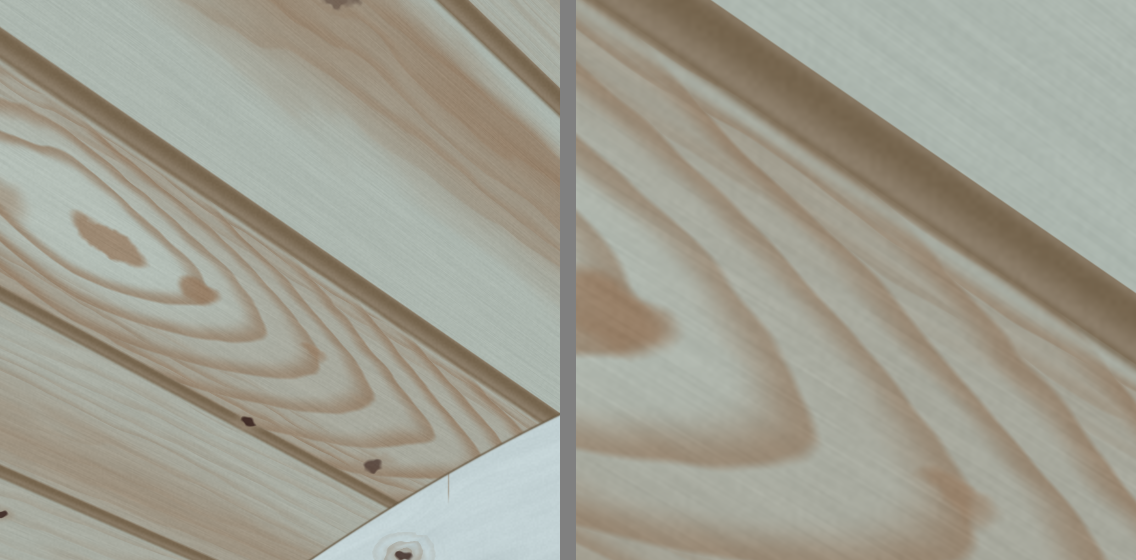
Left: the whole. Right: its middle third, enlarged.
Write a Shadertoy shader that draws this texture.

```glsl
// Pale pine ceiling boards in perspective, with grooves, growth rings, knots and a whitewashed beam.

const vec3 PALE = vec3(.675, .715, .685);
const vec3 CREAM = vec3(.655, .66, .615);
const vec3 TAN = vec3(.605, .55, .475);
const vec3 AMBER = vec3(.56, .455, .355);
const vec3 SHADOW = vec3(.46, .395, .305);
const vec3 WHITEWASH = vec3(.765, .825, .835);
const vec3 KNOT = vec3(.24, .16, .14);
const vec2 VANISH = vec2(3.12, 2.2);

float hash(vec2 p) {
    vec3 q = fract(vec3(p.xyx) * .1031);
    q += dot(q, q.yzx + 33.33);
    return fract((q.x + q.y) * q.z);
}

float noise(vec2 p) {
    vec2 i = floor(p), f = fract(p);
    f = f * f * (3. - 2. * f);
    return mix(mix(hash(i), hash(i + vec2(1, 0)), f.x),
               mix(hash(i + vec2(0, 1)), hash(i + vec2(1, 1)), f.x), f.y);
}

float fbm(vec2 p) {
    float sum = 0., amp = .53;
    for (int i = 0; i < 4; i++) {
        sum += amp * noise(p);
        p = p * 2.03 + 17.3;
        amp *= .5;
    }
    return sum;
}

float bump(float x, float centre, float width) {
    float d = (x - centre) / width;
    return exp(-d * d);
}

// Growth ring: slow darkening, then a crisp edge
float ringLine(float phase) {
    float f = fract(phase);
    return smoothstep(.35, .88, f) * (1. - smoothstep(.88, 1., f));
}

// Soft-edged ellipse; slant shears it along the boards
float blot(vec2 p, vec2 centre, vec2 radius, float slant, float soft) {
    vec2 d = p - centre;
    d.y -= d.x * slant;
    return 1. - smoothstep(1. - soft, 1. + soft, length(d / radius));
}

// Upper board: mottled heartwood between pale margins
vec3 heartBoard(vec2 b) {
    float n = fbm(b * vec2(3.5, 7.));
    float v = b.y + .2 * (n - .5);
    float heart = (1. - smoothstep(-.36, -.17, v)) * smoothstep(-.71, -.58, v);
    heart *= smoothstep(.02, .4, b.x);
    float rings = ringLine(b.y * 13. + b.x * 1.5 + 2.5 * n);
    vec3 col = mix(PALE, TAN, heart * (.5 + .5 * n + .25 * rings));
    float stain = bump(v, -.55, .08) * smoothstep(.55, .85, b.x);
    stain += .8 * bump(v, -.43, .07) * (1. - smoothstep(.5, .72, b.x)) * smoothstep(.3, .5, b.x);
    return mix(col, AMBER, .5 * min(stain, 1.));
}

// Middle board: nested pointed rings around an eye
vec3 ringBoard(vec2 b, vec2 q) {
    float n = fbm(b * vec2(5., 9.) + 4.);
    vec2 d = abs(b - vec2(.13, .305 + .025 * (n - .5))) / vec2(.24, .105);
    float r = pow(pow(d.x, 1.5) + pow(d.y, 1.5), .667) + .3 * (n - .5);
    float rings = ringLine(r * 2.4 + .45) * smoothstep(.7, .95, r);
    float edge = smoothstep(.1, .2, abs(b.y - .3));
    float streaks = ringLine(b.y * 36. + 2.2 * n + b.x * .6) * edge;
    float warm = edge * (.25 + .4 * n);
    vec3 col = mix(PALE + .03, CREAM, smoothstep(.6, 1.8, r));
    col = mix(col, TAN, warm);
    col = mix(col, AMBER, .72 * max(rings * (.55 + .6 * n), .75 * streaks));
    // Heart of the eye and darkened ring tips
    vec2 w = q + .025 * (vec2(n, fbm(q * 24.)) - .5);
    float patches = blot(w, vec2(.195, .43), vec2(.062, .024), .6, .2);
    patches += blot(w, vec2(.355, .517), vec2(.034, .019), .3, .3);
    patches += .6 * blot(w, vec2(.0, .35), vec2(.045, .03), .5, .6);
    patches += .7 * blot(w, vec2(.56, .632), vec2(.022, .008), .5, .4);
    return mix(col, AMBER + .025, .8 * min(patches, 1.));
}

// Plain board: faint grain with one warm band
vec3 plainBoard(vec2 b, float band) {
    float n = fbm(b * vec2(3., 12.) + 9.);
    float lines = ringLine(b.y * 30. + 2.5 * n + b.x);
    vec3 col = mix(PALE, CREAM, .3 + .7 * n);
    col = mix(col, TAN, .85 * bump(b.y + .05 * (n - .5), band, .07));
    return mix(col, AMBER, .3 * lines * n);
}

// Groove: dark under the upper edge, lighter below, then a pale lip
vec3 addGroove(vec3 col, float v, float width, float aa) {
    float t = v / width, s = aa / width;
    float inside = smoothstep(-.5 - s, -.5 + s, t) * (1. - smoothstep(.5 - s, .5 + s, t));
    vec3 tone = mix(SHADOW, TAN - .05, smoothstep(-.2, .45, t));
    tone = mix(tone, TAN - .03, .6 * bump(t, -.5, .12));
    col = mix(col, PALE, .6 * bump(t, .7, .13));
    col = mix(col, tone, inside);
    return mix(col, SHADOW, .65 * bump(t, .5, .07 + s));
}

// Beam: long fibres across a pale face, with one vertical check
vec3 beamColour(vec2 q, float depth) {
    vec2 g = vec2(q.x * 4., depth * 38.);
    float n = fbm(g + 2. * noise(q * 6.));
    vec3 col = mix(WHITEWASH - .055, WHITEWASH + .035, n);
    float r = length((q - vec2(.722, .99)) * vec2(1., 1.4));
    col = mix(col, TAN, .4 * ringLine(r * 42. + n) * (1. - smoothstep(.02, .08, r)));
    return mix(col, TAN, .6 * bump(q.x, .801, .0015) * (1. - smoothstep(.03, .06, depth)));
}

void mainImage(out vec4 fragColor, in vec2 fragCoord) {
    vec2 q = fragCoord / iResolution.xy;
    q.y = 1. - q.y;
    float aa = 1.2 / iResolution.y;

    // Board space: x along the canvas, y is where the converging line meets the left edge
    float slope = (VANISH.y - q.y) / (VANISH.x - q.x);
    vec2 b = vec2(q.x, VANISH.y - VANISH.x * slope);

    vec3 col = plainBoard(b, b.y < -.7 ? -1.1 : .765);
    if (b.y > -.77 && b.y < .07) col = heartBoard(b);
    if (b.y > .07 && b.y < .523) col = ringBoard(b, q);
    float fibre = noise(b * vec2(9., 210.)) + noise(b * vec2(25., 420.)) - 1.;
    col += .022 * fibre;

    // Grooves: position and width
    vec2 grooves[4] = vec2[4](vec2(-.77, .072), vec2(.075, .054), vec2(.523, .026), vec2(.84, .022));
    for (int i = 0; i < 4; i++) col = addGroove(col, b.y - grooves[i].x, grooves[i].y, aa * 1.3);

    // Beam with a dark seam along its slightly bowed edge
    float along = 1. - q.x;
    float depth = q.y - .74 - .583 * along + .22 * along * max(.447 - along, 0.);
    col = mix(col, beamColour(q, depth), smoothstep(-aa, aa, depth));
    col = mix(col, SHADOW - .08, .65 * bump(depth, 0., .0018 + aa * .4));

    // Knots: position, radius, darkness
    vec4 knots[5] = vec4[5](vec4(.444, .754, .013, .95), vec4(.668, .831, .018, .65),
        vec4(.0, .918, .011, .9), vec4(.722, .993, .015, .8), vec4(.6, -.004, .035, .4));
    for (int i = 0; i < 5; i++) {
        vec4 k = knots[i];
        vec2 w = q + k.z * .7 * (vec2(noise(q * 90.), noise(q * 90. + 7.)) - .5);
        col = mix(col, TAN, .5 * blot(w, k.xy, k.z * vec2(2., 1.2), .1, .6));
        col = mix(col, KNOT, k.w * blot(w, k.xy, k.z * vec2(1., .6), .1, .3));
    }

    col += .018 * (noise(q * 300.) - .5);
    fragColor = vec4(col, 1.);
}
```
